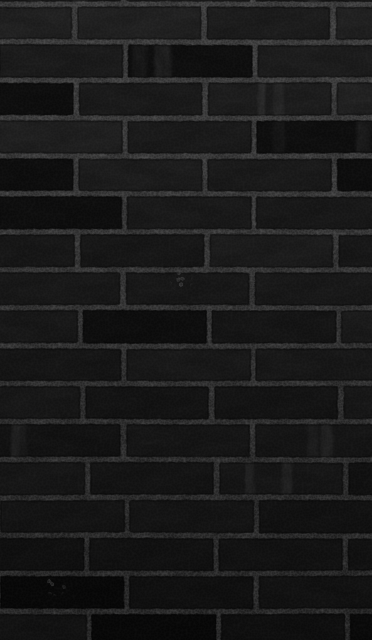
Write a Shadertoy shader that draws this texture.

```glsl
const vec2 PITCH = vec2(0.2018, 0.0593);     // brick plus joint, in canvas heights
const vec2 JOINT = vec2(0.0085, 0.0088);     // mortar widths
const float TOP_JOINT = 0.0065;              // depth of the first bed joint
const vec3 TINT = vec3(1.0, 1.0, 1.005);

float hash(vec2 p) {
    vec3 q = fract(vec3(p.xyx) * 0.1031);
    q += dot(q, q.yzx + 33.33);
    return fract((q.x + q.y) * q.z);
}

// Distance to the nearest scattered point, about 0 to 1
float cellular(vec2 p) {
    vec2 cell = floor(p), f = p - cell;
    float nearest = 2.0;
    for (int j = -1; j <= 1; j++)
    for (int i = -1; i <= 1; i++) {
        vec2 o = vec2(i, j), id = cell + o;
        vec2 d = o + vec2(hash(id), hash(id + 57.3)) - f;
        nearest = min(nearest, dot(d, d));
    }
    return sqrt(nearest);
}

float waves(vec2 p, float phase) {
    float sum = 0.0, amp = 0.5;
    for (int i = 0; i < 4; i++) {
        sum += amp * sin(p.x + phase + 1.7 * sin(p.y + phase));
        p = mat2(1.5, 1.1, -1.1, 1.5) * p;
        amp *= 0.55;
    }
    return sum;
}

float roundedBox(vec2 p, vec2 halfSize, float radius) {
    vec2 d = abs(p) - halfSize + radius;
    return length(max(d, 0.0)) + min(max(d.x, d.y), 0.0) - radius;
}

// Running bond: alternate rows shift, and the even rows drift sideways
float rowOffset(float row) {
    float even = 1.0 - mod(row, 2.0);
    float jitter = (hash(vec2(row, 8.1)) - 0.5) * 0.008;
    return mix(0.1955, 0.1150 + 0.0016 * row, even) + jitter;
}

// Soft vertical streaks of pale lime
float smears(vec2 local, vec2 id) {
    float sum = 0.0;
    for (int i = 0; i < 2; i++) {
        float k = float(i);
        float center = (hash(id + 11.0 + k * 5.0) - 0.5) * 0.8 * PITCH.x;
        float width = mix(0.008, 0.020, hash(id + 23.0 + k * 3.0));
        float d = abs(local.x - center + 0.0015 * waves(local * 90.0, k));
        sum += (1.0 - smoothstep(width * 0.4, width, d)) * mix(0.4, 1.0, hash(id + 31.0 + k));
    }
    return sum * (0.75 + 0.25 * waves(local * vec2(260.0, 70.0), id.x));
}

float brickShade(vec2 local, vec2 id, float light, float grain) {
    float shade = mix(0.068, 0.118, light) * mix(0.88, 1.12, hash(id + 3.7));
    shade *= mix(1.0, 0.55, step(0.78, hash(id + 17.9)));
    shade *= 1.0 + 0.10 * waves(local * vec2(45.0, 110.0), hash(id) * 20.0);
    shade += 0.028 * (grain - 0.5);
    shade += 0.075 * step(0.87, hash(id + 41.3)) * smears(local, id);
    return shade;
}

float mortarShade(vec2 p, float light, float grain) {
    return mix(0.165, 0.245, light) + 0.025 * waves(p * 75.0, 2.0) + 0.10 * (grain - 0.5);
}

void mainImage(out vec4 fragColor, in vec2 fragCoord) {
    vec2 p = fragCoord / iResolution.y;
    float pixel = 1.0 / iResolution.y;
    float light = smoothstep(-0.1, 1.05, p.y);

    // Brick address and position about its centre
    float depth = 1.0 - p.y - TOP_JOINT + 0.0007 * waves(vec2(p.x * 9.0, p.y * 16.0), 1.0);
    float row = floor(depth / PITCH.y);
    float along = p.x - rowOffset(row);
    vec2 id = vec2(floor(along / PITCH.x) + 10.0, row + 10.0);
    vec2 local = vec2(mod(along, PITCH.x), mod(depth, PITCH.y)) - 0.5 * PITCH;

    // Slightly uneven sizes and chipped edges
    vec2 halfSize = 0.5 * (PITCH - JOINT);
    halfSize -= vec2(0.0012, 0.0008) * (vec2(hash(id + 5.0), hash(id + 9.0)) - 0.5);
    float edge = roundedBox(local, halfSize, 0.0025);
    edge += 0.0006 * waves(p * 190.0, 4.0) + 0.0005 * waves(p * 480.0, 0.0);

    float grain = cellular(p * 260.0);
    float brick = brickShade(local, id, light, grain);
    float mortar = mortarShade(p, light, grain);

    // Shadowed arris where the brick meets its joint
    brick *= 1.0 - 0.35 * smoothstep(-0.0035, -0.0005, edge);
    mortar *= 1.0 - 0.20 * (1.0 - smoothstep(0.0, 0.002, edge));

    // Rare mortar crumbs stuck to a face
    float crumb = 1.0 - smoothstep(0.20, 0.30, cellular(p * 75.0) + 0.06 * waves(p * 300.0, 3.0));
    float patchMask = 1.0 - smoothstep(0.010, 0.020, length(local - vec2(-0.01, -0.012)));
    brick = mix(brick, mortar * 1.15, crumb * patchMask * step(0.96, hash(id + 71.0)));

    float shade = mix(brick, mortar, smoothstep(-pixel, pixel, edge));
    fragColor = vec4(clamp(shade * TINT, 0.0, 1.0), 1.0);
}
```
